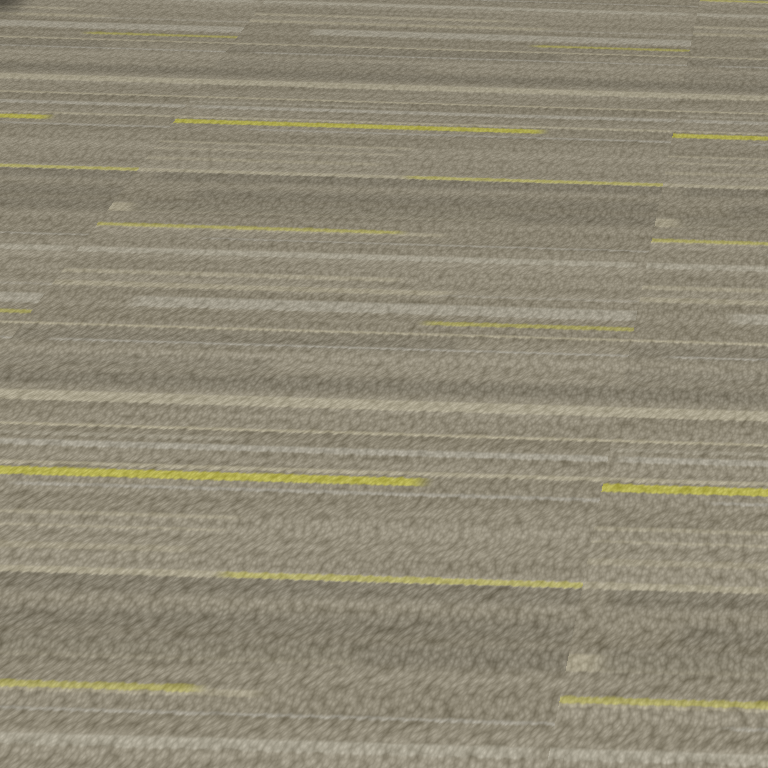
Write a Shadertoy shader that draws this texture.

```glsl
// Striped office carpet seen at a slant: square tiles in perspective, each with
// the same streaks of beige, grey, brown and yellow yarn. Streaks are hashed in
// a loop, soft bands are layered sines, and the looped pile is cellular noise.

#define HORIZON 1.03        // distance of the vanishing line above the canvas
#define TILE_DEPTH 0.238    // tile length in inverse depth
#define SLOPE 0.03          // fall of the streaks to the right
#define STREAKS 26
#define YELLOWS 4
#define PILE vec2(112.0, 66.0)  // yarn loops per tile
#define PILE_CONTRAST 0.17
#define BAND_CONTRAST 0.012
#define BASE vec3(0.545, 0.518, 0.450)
#define BEIGE vec3(0.670, 0.640, 0.545)
#define GREY vec3(0.640, 0.625, 0.580)
#define YELLOW vec3(0.700, 0.680, 0.300)

float hash(vec2 p) {
    p = fract(p * vec2(0.1031, 0.1130));
    p += dot(p, p.yx + 33.33);
    return fract((p.x + p.y) * p.x * 97.3);
}

// Distance to the nearest scattered cell centre.
float cellular(vec2 p) {
    vec2 cell = floor(p), f = fract(p);
    float nearest = 2.0;
    for (int j = -1; j <= 1; j++)
        for (int i = -1; i <= 1; i++) {
            vec2 o = vec2(i, j), id = cell + o + 400.0;
            vec2 centre = o + vec2(hash(id), hash(id + 57.7));
            nearest = min(nearest, length(centre - f));
        }
    return nearest;
}

// Coverage of a strip of yarn, with soft long edges and frayed ends.
float strip(vec2 p, float row, float halfWidth, vec2 span, float blur) {
    float d = abs(fract(p.y - row + 0.5) - 0.5);
    float across = 1.0 - smoothstep(halfWidth - blur, halfWidth + blur, d);
    float along = smoothstep(span.x - 0.02, span.x + 0.02, p.x)
                * (1.0 - smoothstep(span.y - 0.02, span.y + 0.02, p.x));
    return across * along;
}

// Span that touches the left or the right seam of the tile.
vec2 seamSpan(float size, bool fromLeft) {
    return fromLeft ? vec2(-0.1, size) : vec2(1.0 - size, 1.1);
}

// Fine and broad tone changes across the tile, drifting along it.
float bands(vec2 p) {
    float sum = 0.0, freq = 17.0;
    for (int i = 0; i < 6; i++) {
        float k = float(i);
        float drift = 0.6 + 0.6 * sin(p.x * (2.0 + 0.7 * k) + 2.4 * k);
        sum += drift * sin(p.y * freq + 1.7 * k + 0.8 * sin(p.x * 2.1 + k));
        freq *= 1.73;
    }
    return sum;
}

void mainImage(out vec4 fragColor, in vec2 fragCoord) {
    // Floor coordinates: x counts tiles sideways, y counts tiles away
    vec2 uv = fragCoord / iResolution.xy;
    float down = 1.0 - uv.y;
    float depth = down - SLOPE * uv.x + HORIZON;
    vec2 ground = vec2((uv.x - 0.911 + 0.2 * down) / (0.566 + 0.55 * down),
                       1.0 / (depth * TILE_DEPTH));
    float pixel = fwidth(ground.y);

    // Pile: leaning yarn loops with a finer layer that fades far away
    vec2 loops = (ground + 2.0) * PILE;
    loops.x += 0.35 * sin(loops.y * 1.3) - 0.45 * loops.y;
    float coarse = 0.46 - cellular(loops);
    float fine = 0.46 - cellular(loops * 2.1 + 7.0);
    fine *= clamp(1.4 - pixel * PILE.y * 2.1, 0.3, 1.0);
    float pile = coarse * mix(0.55, 1.0, down) + 0.5 * fine;

    // Every tile repeats; the pile roughens the streak edges
    vec2 tile = fract(ground);
    tile.y += 0.004 * coarse;
    float blur = 0.7 * pixel + 0.0015;
    vec3 color = BASE + BAND_CONTRAST * bands(tile);

    // Beige, grey and dark streaks
    for (int i = 0; i < STREAKS; i++) {
        float k = float(i);
        float a = hash(vec2(k, 3.0) + 11.0), b = hash(vec2(k, 19.0) + 23.0);
        float c = hash(vec2(k, 41.0) + 37.0);
        bool dark = i % 4 == 3;
        float row = fract(k * 0.618 + 0.04 * a);
        float halfWidth = dark ? 0.018 : mix(0.0025, 0.016, b * b * b);
        vec2 span = seamSpan(mix(0.35, 1.1, c), a < 0.55);
        vec3 yarn = dark ? BASE * 0.88 : mix(BEIGE, GREY, smoothstep(0.3, 0.7, a));
        float cover = strip(tile, row, halfWidth, span, dark ? 0.012 : blur);
        color = mix(color, yarn, cover * mix(0.4, 0.85, c));
    }

    // Yellow streaks: one bright, the others thin and muted
    for (int i = 0; i < YELLOWS; i++) {
        float k = float(i);
        bool bright = i == 2;
        float row = 0.19 + 0.185 * (k + step(2.5, k));
        vec2 span = seamSpan(bright ? 0.74 : 0.55 - 0.07 * k, i % 2 == 0);
        float cover = strip(tile, row, bright ? 0.008 : 0.005, span, blur);
        color = mix(color, YELLOW, cover * (bright ? 0.9 : 0.55));
    }

    // Pile shading, gentle falloff to the back and a shaded far corner
    color += PILE_CONTRAST * pile;
    color *= mix(0.97, 1.02, smoothstep(0.0, 0.6, down));
    color *= mix(0.6, 1.0, smoothstep(0.0, 0.05, length(vec2(uv.x, down * 1.8))));
    fragColor = vec4(color, 1.0);
}
```
